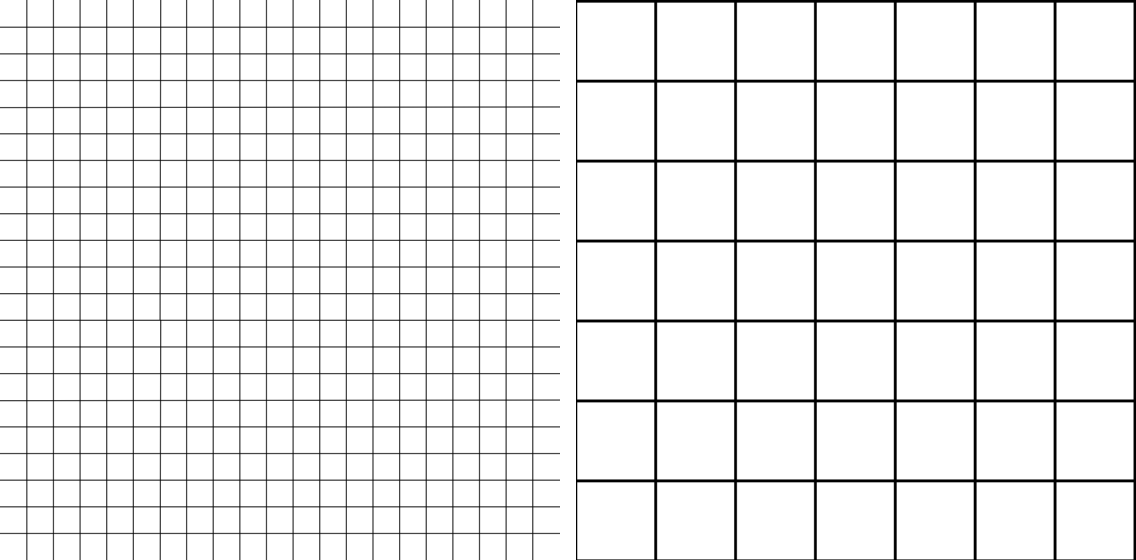
Left: the whole. Right: its middle third, enlarged.
This pattern is drawn by a Shadertoy shader. Its source:

```glsl
// Thin black square grid on white, with a few slightly leaning lines.
#define LINE_COUNT 20.0
#define FIRST_LINE vec2(0.0479, 0.0486)
#define PITCH vec2(0.04755, 0.04758)
#define LINE_WIDTH 0.00168
#define SOFTNESS 1.3
#define LEAN 0.0011
#define BREAK_HEIGHT 0.572
#define PAPER vec3(1.0)
#define INK vec3(0.0)

// Share of a soft pixel covered by a line at distance d.
vec2 lineCoverage(vec2 d, vec2 footprint) {
    vec2 overlap = (0.5 * (LINE_WIDTH + footprint) - d) / footprint;
    return clamp(overlap, vec2(0.0), min(vec2(1.0), LINE_WIDTH / footprint));
}

// Small drift of the sixth column and of every eleventh row.
vec2 lineDrift(vec2 index, vec2 p) {
    float leaningColumn = 1.0 - step(0.5, abs(index.x - 5.0));
    float leaningRow = 1.0 - step(0.5, abs(mod(index.y, 11.0) - 3.0));
    float columnDrift = 1.2 - fract(p.y / BREAK_HEIGHT);
    float rowDrift = 0.7 - p.x;
    return LEAN * vec2(leaningColumn * columnDrift, leaningRow * rowDrift);
}

void mainImage(out vec4 fragColor, in vec2 fragCoord) {
    // Canvas units, measured from the top left.
    vec2 p = fragCoord / iResolution.xy;
    p.y = 1.0 - p.y;

    // Nearest column and row line; the outer margins stay open.
    vec2 index = clamp(floor((p - FIRST_LINE) / PITCH + 0.5), 0.0, LINE_COUNT - 1.0);
    vec2 center = FIRST_LINE + index * PITCH + lineDrift(index, p);

    // Union of both line directions.
    vec2 coverage = lineCoverage(abs(p - center), SOFTNESS / iResolution.xy);
    float ink = 1.0 - (1.0 - coverage.x) * (1.0 - coverage.y);
    fragColor = vec4(mix(PAPER, INK, ink), 1.0);
}
```
